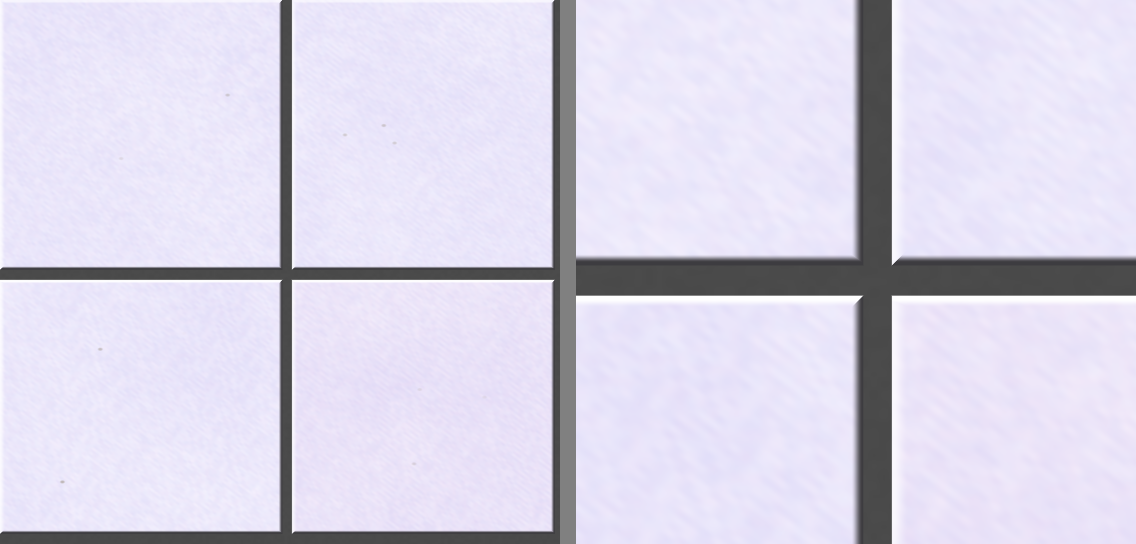
Left: the whole. Right: its middle third, enlarged.
Reproduce this pattern procedurally as a Shadertoy shader.

```glsl
// Two by two pale lavender ceramic tiles set in dark grey grout.
// Each tile is a box with a lit top-left and shaded bottom-right bevel,
// mottled by value noise, slanted grain and a few faint hashed specks.

float hash(vec2 p) {
    return fract(sin(dot(p, vec2(127.1, 311.7))) * 43758.5453);
}

float noise(vec2 p) {
    vec2 i = floor(p), f = fract(p);
    f = f * f * (3.0 - 2.0 * f);
    return mix(mix(hash(i), hash(i + vec2(1, 0)), f.x),
               mix(hash(i + vec2(0, 1)), hash(i + vec2(1, 1)), f.x), f.y);
}

float clouds(vec2 p) {
    float sum = 0.0, amp = 0.5;
    for (int i = 0; i < 4; i++) {
        sum += amp * noise(p);
        p = mat2(1.6, 1.2, -1.2, 1.6) * p + 7.3;
        amp *= 0.5;
    }
    return sum / 0.9375;
}

// Mottled glaze: broad clouds, fine slanted grain and a drifting pink tint
vec3 glaze(vec2 p, vec2 cell) {
    vec2 q = p + cell * 3.7;
    vec2 slant = mat2(0.8, -0.6, 0.6, 0.8) * q;
    float broad = clouds(q * 5.0) - 0.5;
    float grain = noise(slant * vec2(110.0, 230.0)) - 0.5;
    float blotch = clouds(q * 45.0) - 0.5;
    float pink = noise(q * 150.0 + 31.0) - 0.5;

    vec3 col = mix(vec3(0.908, 0.890, 0.978), vec3(0.935, 0.922, 0.985),
                   clamp(0.42 + 1.3 * broad + 0.9 * blotch + 0.5 * grain, -0.4, 1.4));
    col += vec3(0.014, -0.004, -0.004) * pink;
    col += grain * vec3(0.018, 0.018, 0.006);
    return col - cell.x * cell.y * vec3(0.000, 0.012, 0.008);
}

// Tiny brown flecks scattered over one tile
float specks(vec2 p, vec2 cell, vec2 lo, vec2 hi) {
    float amount = 0.0;
    for (int i = 0; i < 3; i++) {
        vec2 seed = cell * 5.0 + float(i) * 1.7 + 2.0;
        vec2 spot = mix(lo, hi, 0.15 + 0.7 * vec2(hash(seed), hash(seed + 9.1)));
        float d = length((p - spot) * vec2(0.8, 1.2));
        amount += hash(seed + 4.3) * (1.0 - smoothstep(0.001, 0.005, d));
    }
    return min(amount, 1.0);
}

void mainImage(out vec4 fragColor, in vec2 fragCoord) {
    // Canvas height is one unit, y runs downward
    vec2 uv = fragCoord / iResolution.xy;
    vec2 p = vec2(uv.x * 1.0281, 1.0 - uv.y);
    float px = 0.75 / iResolution.y;

    // Tile bounds; the first column and row are slightly larger
    vec2 cell = step(vec2(0.5275, 0.5055), p);
    vec2 lo = cell * vec2(0.5360, 0.5145);
    vec2 hi = mix(vec2(0.5185, 0.4960), vec2(1.0185, 0.9815), cell);

    vec2 fromLo = p - lo, fromHi = hi - p;
    float lit = min(fromLo.x, fromLo.y);
    float shaded = min(fromHi.x, fromHi.y);

    vec3 tile = glaze(p, cell);
    tile = mix(tile, vec3(0.66, 0.62, 0.58), 0.65 * specks(p, cell, lo, hi));

    // Bevels meet along mitred corners
    float topGlow = 1.0 - smoothstep(0.002, 0.007, fromLo.y);
    float leftGlow = 1.0 - smoothstep(0.000, 0.010, fromLo.x);
    vec3 light = mix(tile, vec3(1.0), max(topGlow * (0.6 + 0.4 * cell.y), 0.75 * leftGlow));
    float rightShade = 1.0 - smoothstep(0.0005, 0.0075, fromHi.x);
    float bottomShade = 1.0 - smoothstep(0.0020, 0.0070, fromHi.y);
    vec3 dark = mix(tile, vec3(0.24, 0.235, 0.25), max(rightShade, bottomShade));
    tile = mix(dark, light, smoothstep(-px, px, shaded - lit));

    // Flat grout with a trace of grain
    vec3 grout = vec3(0.29) + 0.012 * (noise(p * 160.0) - 0.5);
    float edge = min(shaded, min(fromLo.x + (1.0 - cell.x), fromLo.y + (1.0 - cell.y)));
    fragColor = vec4(mix(grout, tile, smoothstep(-px, px, edge)), 1.0);
}
```
